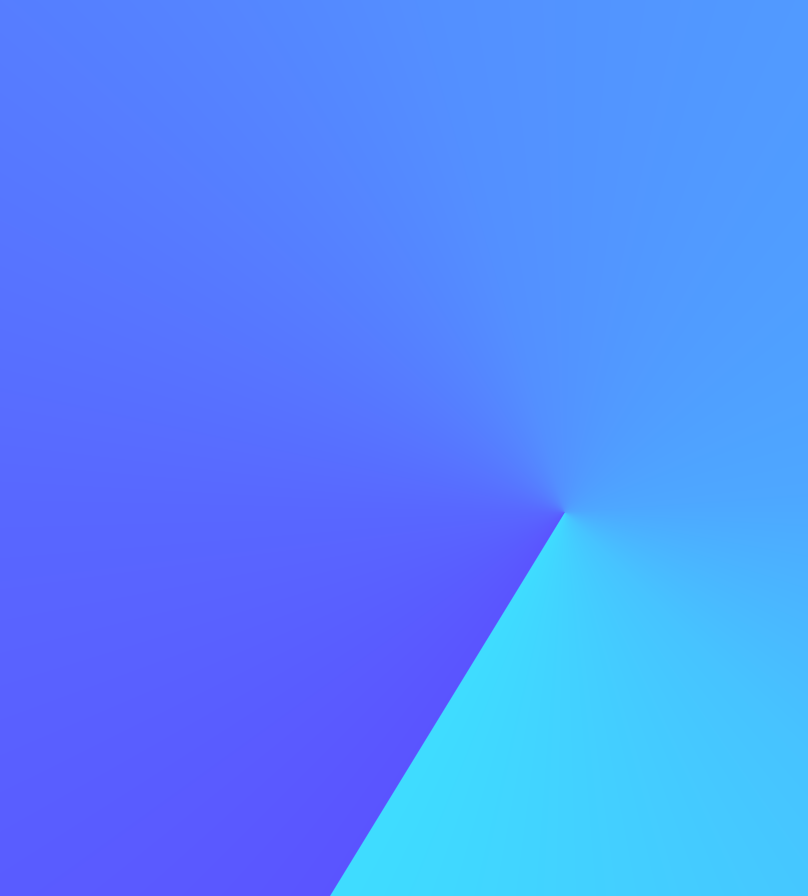
Reproduce this background procedurally as a Shadertoy shader.

```glsl
// A conic sweep from violet through blue to cyan, turning clockwise around
// an off-centre pivot. The angle from the seam picks the colour, and the
// hard seam where cyan meets violet is smoothed by its distance.

const float TAU = 6.2831853;
const vec3 VIOLET = vec3(0.354, 0.330, 1.0);
const vec3 CYAN = vec3(0.245, 0.865, 1.0);

// Blend towards the next colour stop between two turn fractions
vec3 blendStop(vec3 base, vec3 next, float start, float end, float turn) {
    return mix(base, next, clamp((turn - start) / (end - start), 0.0, 1.0));
}

// Colour for a clockwise turn from the seam, 0 to 1
vec3 sweepColor(float turn) {
    vec3 color = blendStop(VIOLET, vec3(0.346, 0.405, 1.0), 0.0, 0.165, turn);
    color = blendStop(color, vec3(0.327, 0.562, 1.0), 0.165, 0.372, turn);
    color = blendStop(color, vec3(0.317, 0.602, 1.0), 0.372, 0.480, turn);
    color = blendStop(color, vec3(0.304, 0.655, 1.0), 0.480, 0.650, turn);
    color = blendStop(color, vec3(0.277, 0.765, 1.0), 0.650, 0.788, turn);
    return blendStop(color, CYAN, 0.788, 1.0, turn);
}

void mainImage(out vec4 fragColor, in vec2 fragCoord) {
    // Position from the pivot, in canvas heights
    vec2 p = (fragCoord - vec2(0.699, 0.428) * iResolution.xy) / iResolution.y;

    // Coordinates along the seam and across it, positive on the violet side
    vec2 seam = normalize(vec2(-0.262, -0.428));
    float along = dot(p, seam);
    float across = dot(p, vec2(seam.y, -seam.x));

    float turn = fract(atan(across, along) / TAU);
    vec3 color = sweepColor(turn);

    // Antialias the seam over about one pixel
    float pixel = 1.0 / iResolution.y;
    if (along > 0.0 && abs(across) < 0.75 * pixel) {
        float cover = smoothstep(-0.75 * pixel, 0.75 * pixel, across);
        color = mix(CYAN, VIOLET, cover);
    }
    fragColor = vec4(color, 1.0);
}
```
